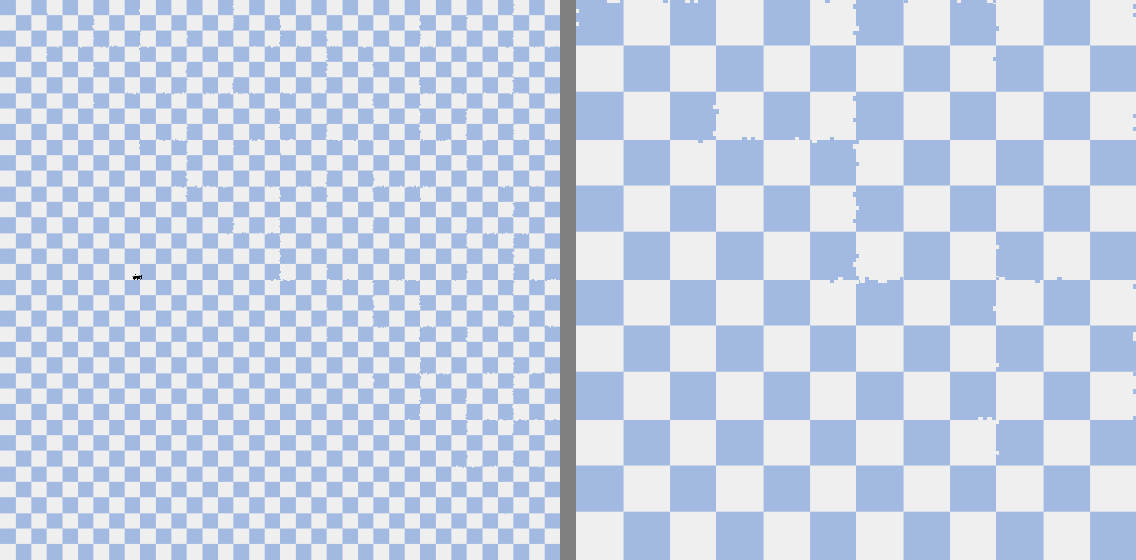
Left, the full canvas; right, a detail of the centre.
Give the GLSL for this pattern, as a WebGL 2 fragment shader.

```glsl
#version 300 es
precision highp float;
// Blue and off-white checkerboard, 36 by 36 squares, with faint frayed joints and one dark speck.

uniform vec2 u_resolution;
out vec4 fragColor;

const vec3 PALE = vec3(0.937, 0.937, 0.937);
const vec3 BLUE = vec3(0.635, 0.725, 0.882);
const vec3 INK = vec3(0.02);

const float BLOCKS = 12.0;                  // blocks per side, three squares each
const vec2 SPLIT_X = vec2(0.340, 0.672);    // square edges inside a block
const vec2 SPLIT_Y = vec2(0.325, 0.655);
const float FRAY_GRAIN = 384.0;             // fray steps per side
const float FRAY_DEPTH = 0.0018;
const float FRAY_AMOUNT = 0.22;
const vec2 SPECK_CENTER = vec2(0.2455, 0.495);
const vec2 SPECK_RADIUS = vec2(0.0105, 0.0055);
const float SPECK_GRAIN = 512.0;

float hash(vec2 p) {
    vec3 q = fract(vec3(p.xyx) * 0.1031);
    q += dot(q, q.yzx + 33.33);
    return fract((q.x + q.y) * q.z);
}

// Small sideways shift along some joints between blocks
float fray(float across, float along, float seed) {
    float joint = round(across * BLOCKS);
    float nearJoint = step(abs(across * BLOCKS - joint), 0.15);
    float inside = step(0.5, joint) * step(joint, BLOCKS - 0.5);
    float grain = floor(along * FRAY_GRAIN);
    float chance = hash(vec2(grain, joint + seed));
    float patchy = step(0.45, hash(vec2(floor(along * 36.0), joint + seed + 50.0)));
    float side = sign(hash(vec2(grain + 7.0, joint + seed)) - 0.5);
    return nearJoint * inside * patchy * step(chance, FRAY_AMOUNT) * side * FRAY_DEPTH;
}

// Alternating +1 / -1 bands with smooth edges
float bands(float t, vec2 split, float pixel) {
    float x = t * BLOCKS;
    float joint = round(x);
    float f = fract(x);
    float halfEdge = 0.5 * pixel * BLOCKS;
    float parity = 1.0 - 2.0 * mod(joint, 2.0);
    vec3 edges = clamp(vec3(x - joint, split - f) / halfEdge, -1.0, 1.0);
    return parity * edges.x * edges.y * edges.z;
}

float speck(vec2 p) {
    float radius = length((p - SPECK_CENTER) / SPECK_RADIUS);
    float grain = hash(floor(p * SPECK_GRAIN));
    return 1.0 - smoothstep(0.55, 0.75, radius + 0.7 * (grain - 0.5));
}

void main() {
    vec2 p = gl_FragCoord.xy / u_resolution;
    p.y = 1.0 - p.y;
    vec2 pixel = 1.0 / u_resolution;

    // Fraying lies above the falling diagonal and stops short of the border
    vec2 border = min(p, 1.0 - p);
    float worn = step(p.y, p.x + 0.02) * step(0.006, min(border.x, border.y));
    vec2 shift = worn * vec2(fray(p.x, p.y, 11.0), fray(p.y, p.x, 83.0));

    // Checker from the product of two band patterns
    vec2 q = p + shift;
    float checker = bands(q.x, SPLIT_X, pixel.x) * bands(q.y, SPLIT_Y, pixel.y);
    vec3 color = mix(PALE, BLUE, 0.5 + 0.5 * checker);

    color = mix(color, INK, speck(p));
    fragColor = vec4(color, 1.0);
}
```
